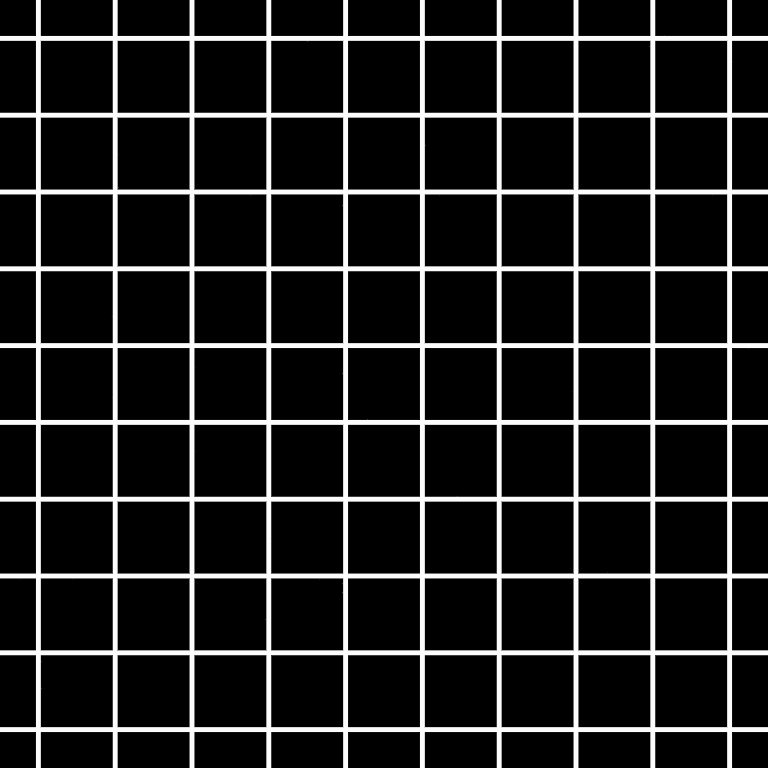
Give the GLSL for this pattern, as a Shadertoy shader.

```glsl
// White square grid on black, with a few faint specks along the line edges.
#define REPEATS 10.0
#define LINE_WIDTH 0.064     // share of one cell
#define SEGMENTS 256.0       // possible speck places along each line
#define SPECK_CHANCE 0.004
#define SPECK_RADIUS 0.0011  // share of the canvas
#define SPECK_STRENGTH 0.4
#define BACKGROUND vec3(0.0)
#define LINE_COLOR vec3(0.99)

float hash(vec2 p) {
    vec3 q = fract(vec3(p.xyx) * 0.1031);
    q += dot(q, q.yzx + 33.33);
    return fract((q.x + q.y) * q.z);
}

// Signed offset from the line at the middle of each cell, in cells.
vec2 lineOffset(vec2 uv) {
    return fract(uv * REPEATS) - 0.5;
}

// Sparse dots resting on either edge of a line.
float edgeSpeck(float along, float across, float offset, float seed, float pixel) {
    vec2 id = vec2(floor(along * SEGMENTS), floor(across * REPEATS)) + seed;
    float side = hash(id + 71.0) < 0.5 ? -1.0 : 1.0;
    vec2 p = vec2((fract(along * SEGMENTS) - 0.5) / SEGMENTS,
                  (side * offset - 0.5 * LINE_WIDTH) / REPEATS);
    float dotMask = clamp((SPECK_RADIUS - length(p)) / pixel + 0.5, 0.0, 1.0);
    float present = step(hash(id), SPECK_CHANCE);
    return present * dotMask * mix(0.4, 1.0, hash(id + 137.0));
}

void mainImage(out vec4 fragColor, in vec2 fragCoord) {
    vec2 uv = fragCoord / iResolution.xy;
    vec2 pixel = 1.0 / iResolution.xy;
    vec2 offset = lineOffset(uv);

    // Grid lines with one pixel of edge smoothing
    vec2 inside = (0.5 * LINE_WIDTH - abs(offset)) / REPEATS;
    vec2 lines = clamp(inside / pixel + 0.5, 0.0, 1.0);
    float grid = max(lines.x, lines.y);

    // Faint wear on horizontal and vertical lines
    float wear = max(edgeSpeck(uv.x, uv.y, offset.y, 11.0, pixel.y),
                     edgeSpeck(uv.y, uv.x, offset.x, 523.0, pixel.x));

    float ink = max(grid, SPECK_STRENGTH * wear);
    fragColor = vec4(mix(BACKGROUND, LINE_COLOR, ink), 1.0);
}
```
